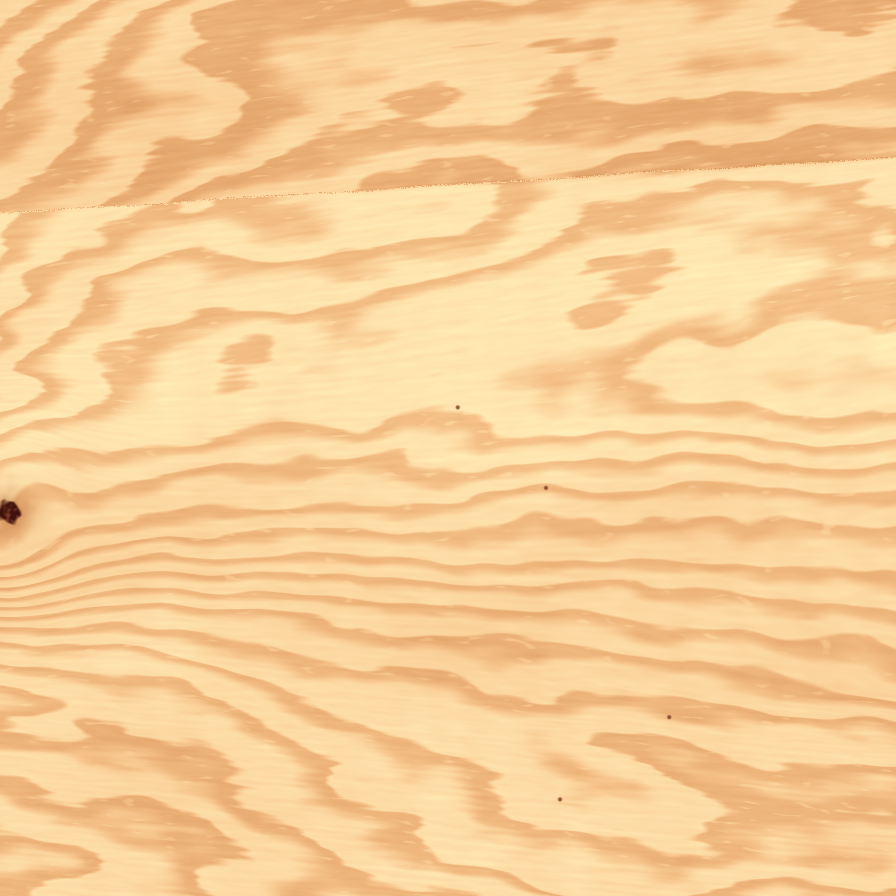
Write a WebGL 1 fragment shader that draws this texture.

```glsl
precision highp float;
// Pale softwood veneer with flowing growth rings, a knot at the left and a seam.
// Rings are contours of a warped height field: each fades in slowly and ends
// sharply. Fine stretched gradient noise adds fibres, flecks and ragged edges.
uniform vec2 u_resolution;

vec2 hash2(vec2 p) {
  p = vec2(dot(p, vec2(127.1, 311.7)), dot(p, vec2(269.5, 183.3)));
  return fract(sin(p) * 43758.55);
}

float slope(vec2 cell, vec2 f, vec2 corner) {
  return dot(hash2(cell + corner) * 2.0 - 1.0, f - corner);
}

float gradientNoise(vec2 p) {
  vec2 cell = floor(p), f = fract(p);
  vec2 w = f * f * f * (f * (f * 6.0 - 15.0) + 10.0);
  float low = mix(slope(cell, f, vec2(0, 0)), slope(cell, f, vec2(1, 0)), w.x);
  float high = mix(slope(cell, f, vec2(0, 1)), slope(cell, f, vec2(1, 1)), w.x);
  return mix(low, high, w.y);
}

// Bends the grain: fans it open towards the right and wraps it round the knot.
vec2 bendGrain(vec2 p, vec2 knot) {
  vec2 d = (p - knot) / vec2(0.085, 0.10);
  float pinch = 0.85 * exp(-dot(d, d));
  float y = mix(p.y, knot.y, pinch);
  y -= p.x * 0.12 * clamp((y - 0.40) * 4.0, -0.7, 1.0);
  return vec2(p.x, y);
}

// Height whose whole-number steps are growth rings; crowd is 1 in the tight belt.
float ringHeight(vec2 p, vec2 g, float upper, out float crowd) {
  float t = (g.y - 0.37) / 0.075;
  crowd = exp(-0.5 * t * t);
  float h = 9.0 * g.y + (2.8 + 2.6 * exp(-4.0 * g.x)) * t / sqrt(1.0 + t * t);

  // Nested pointed arches entering from the right.
  vec2 arch = (p - vec2(1.05, 0.56)) / vec2(0.48, 0.085);
  h += 2.4 * exp(-dot(arch, arch));

  // Broad islands, wavy edges and fibrous fringes.
  vec2 q = g + upper * vec2(3.7, 5.3);
  h += 2.5 * (1.0 - 0.75 * crowd) * gradientNoise(q * vec2(2.3, 6.5) + 4.0);
  h += 0.85 * gradientNoise(q * vec2(7.0, 20.0) + 11.0);
  h += 0.30 * gradientNoise(q * vec2(19.0, 48.0));
  h += 0.13 * gradientNoise(q * vec2(16.0, 170.0));
  return h + 0.55 * upper;
}

vec3 woodColor(float tone) {
  return vec3(1.0 - 0.15 * tone * tone, 0.94 - 0.34 * tone, 0.73 - 0.36 * tone);
}

void main() {
  vec2 p = gl_FragCoord.xy / u_resolution;
  vec2 knot = vec2(0.010, 0.428);
  float seam = p.y - 0.787 - 0.062 * (p.x - 0.4)
             - 0.004 * gradientNoise(vec2(p.x * 9.0, 2.0));
  float upper = smoothstep(-0.001, 0.001, seam);

  // Growth rings: slow rise into latewood, then a crisp edge.
  float crowd;
  vec2 g = bendGrain(p, knot);
  float f = fract(ringHeight(p, g, upper, crowd));
  float ring = smoothstep(0.36 - 0.08 * upper, 0.80 - 0.10 * upper, f)
             * (1.0 - smoothstep(0.89, 1.0, f));

  // Broad tint of the board.
  float tone = 0.19 + ring * mix(0.47, 0.40, crowd);
  tone += 0.11 * upper + 0.09 * crowd;
  tone -= 0.09 * smoothstep(0.43, 0.54, p.y) * (1.0 - upper) * (0.4 + 0.6 * p.x);
  tone += 0.05 * (1.0 - smoothstep(0.1, 0.4, p.y));
  tone += 0.16 * gradientNoise(p * vec2(3.0, 7.0) + 30.0);
  tone += 0.07 * gradientNoise(p * vec2(24.0, 9.0) + 50.0);

  // Fibres, and pale flecks within the dark rings.
  vec2 fibre = vec2(p.x, g.y);
  tone += 0.11 * gradientNoise(fibre * vec2(11.0, 190.0));
  tone += 0.08 * gradientNoise(fibre * vec2(38.0, 260.0) + 7.0);
  float fleck = gradientNoise(fibre * vec2(45.0, 210.0) + 90.0);
  tone -= 0.20 * ring * smoothstep(0.22, 0.45, fleck);

  // Thin shadow along the seam, fading out to the left.
  tone += 0.20 * exp(-abs(seam) / 0.0025) * smoothstep(0.2, 0.6, p.x);
  vec3 color = woodColor(clamp(tone, 0.0, 1.15));

  // Dark resinous knot with a ragged rim and a brown halo.
  vec2 toKnot = (p - knot) * vec2(0.9, 1.0);
  float rim = length(toKnot) + 0.006 * gradientNoise(p * 110.0);
  color = mix(color, vec3(0.74, 0.46, 0.26), 0.6 * exp(-rim * rim / 0.0005));
  vec3 resin = mix(vec3(0.25, 0.07, 0.05), vec3(0.50, 0.24, 0.17),
                   smoothstep(-0.2, 0.5, gradientNoise(p * 170.0)));
  color = mix(color, resin, 1.0 - smoothstep(0.009, 0.014, rim));

  // A few tiny pin marks.
  for (int i = 0; i < 4; i++) {
    vec2 mark = hash2(vec2(float(i), 8.0)) * vec2(0.8, 0.5) + 0.1;
    float spot = 1.0 - smoothstep(0.001, 0.0035, length(p - mark));
    color = mix(color, vec3(0.48, 0.22, 0.12), 0.8 * spot);
  }

  gl_FragColor = vec4(color, 1.0);
}
```
